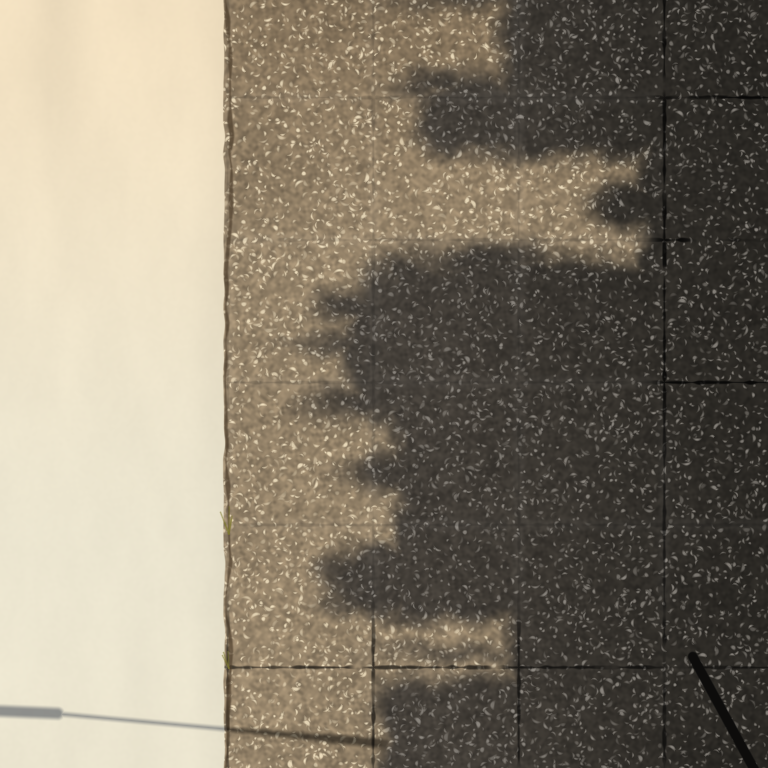
Reproduce this texture procedurally as a WebGL 2 fragment shader.

```glsl
#version 300 es
precision highp float;
uniform vec2 u_resolution;
out vec4 fragColor;

float hash(vec2 p) {
  vec3 q = fract(p.xyx * vec3(0.1031, 0.103, 0.0973));
  q += dot(q, q.yzx + 33.33);
  return fract((q.x + q.y) * q.z);
}

float noise(vec2 p) {
  vec2 i = floor(p), f = fract(p);
  f = f * f * (3.0 - 2.0 * f);
  return mix(mix(hash(i), hash(i + vec2(1, 0)), f.x),
             mix(hash(i + vec2(0, 1)), hash(i + 1.0), f.x), f.y);
}

float fbm(vec2 p) {
  float sum = 0.0, amp = 0.5;
  for (int i = 0; i < 4; i++) {
    sum += amp * noise(p);
    p = p * 2.03 + 17.0;
    amp *= 0.5;
  }
  return sum;
}

float segment(vec2 p, vec2 a, vec2 b) {
  vec2 d = b - a;
  return length(p - a - d * clamp(dot(p - a, d) / dot(d, d), 0.0, 1.0));
}

float lobe(vec2 p, vec2 center, vec2 radius) {
  return (length((p - center) / radius) - 1.0) * min(radius.x, radius.y);
}

// Half-open band reaching to the right edge
float band(vec2 p, float left, float bottom, float top) {
  return max(left - p.x, max(bottom - p.y, p.y - top));
}

// Tree shadow: broad bands with leafy lobes on the left rim
float treeShadow(vec2 p) {
  p += 0.038 * (vec2(fbm(p * 26.0), fbm(p * 26.0 + 40.0)) - 0.47);
  float d = band(p, 0.83, -0.1, 1.1);
  d = min(d, band(p, 0.65, 0.795, 1.1));
  d = min(d, band(p, 0.51, 0.19, 0.665));
  d = min(d, band(p, 0.495, -0.1, 0.122));
  d = min(d, band(p, 0.655, -0.1, 0.25));
  d = min(d, lobe(p, vec2(0.625, 0.85), vec2(0.085, 0.058)));
  d = min(d, lobe(p, vec2(0.57, 0.893), vec2(0.045, 0.016)));
  d = min(d, lobe(p, vec2(0.62, 1.005), vec2(0.075, 0.014)));
  d = min(d, lobe(p, vec2(0.825, 0.733), vec2(0.055, 0.035)));
  d = min(d, lobe(p, vec2(0.63, 0.66), vec2(0.1, 0.025)));
  d = min(d, lobe(p, vec2(0.515, 0.55), vec2(0.068, 0.11)));
  d = min(d, lobe(p, vec2(0.465, 0.6), vec2(0.05, 0.026)));
  d = min(d, lobe(p, vec2(0.455, 0.552), vec2(0.058, 0.014)));
  d = min(d, lobe(p, vec2(0.48, 0.475), vec2(0.07, 0.022)));
  d = min(d, lobe(p, vec2(0.525, 0.385), vec2(0.064, 0.028)));
  d = min(d, lobe(p, vec2(0.49, 0.245), vec2(0.072, 0.05)));
  d = min(d, lobe(p, vec2(0.6, 0.15), vec2(0.06, 0.008)));
  return smoothstep(0.02, -0.02, d);
}

// Pale stone chips, jittered and turned within grid cells
float chips(vec2 p, float px) {
  float sum = 0.0;
  for (int layer = 0; layer < 4; layer++) {
    float scale = 64.0 + 17.0 * float(layer);
    vec2 g = mat2(0.9, 0.43, -0.43, 0.9) * p * scale + 31.0 * float(layer), id = floor(g) + 60.0;
    float angle = 6.283 * hash(id + 5.0), size = hash(id + 9.0);
    vec2 q = fract(g) - 0.5 - 0.4 * (vec2(hash(id + 1.0), hash(id + 3.0)) - 0.5);
    q = mat2(cos(angle), -sin(angle), sin(angle), cos(angle)) * q;
    q.y += 0.8 * q.x * q.x;
    float d = lobe(q, vec2(0), vec2(0.16 + 0.18 * size * size, 0.09 + 0.07 * hash(id + 15.0)));
    float soft = 0.8 * px * scale + 0.02, glint = hash(id + 13.0);
    sum = max(sum, smoothstep(soft, -soft, d) * step(0.69, hash(id + 7.0)) * (0.3 + 0.7 * glint));
  }
  return sum;
}

void main() {
  vec2 p = gl_FragCoord.xy / u_resolution;
  float px = 1.0 / min(u_resolution.x, u_resolution.y);
  float shade = treeShadow(p);

  // Exposed aggregate paving
  vec2 tilted = mat2(0.8, 0.6, -0.6, 0.8) * p;
  float grain = 0.6 * noise(tilted * 230.0) + 0.4 * noise(tilted.yx * 130.0 + 9.0) - 0.5;
  float mottling = fbm(p * 9.0) - 0.47;
  vec3 sunny = mix(vec3(0.58, 0.51, 0.41), vec3(0.52, 0.45, 0.355), smoothstep(0.6, 1.0, p.y));
  vec3 dim = mix(vec3(0.265, 0.245, 0.22), vec3(0.165, 0.155, 0.138), smoothstep(0.5, 1.0, p.x));
  vec3 ground = mix(sunny, dim, shade) * (1.0 + 0.4 * grain + 0.14 * mottling);
  vec3 chipColor = mix(vec3(0.97, 0.91, 0.78), vec3(0.62, 0.6, 0.57), shade);
  ground = mix(ground, chipColor, chips(p, px) * mix(0.9, 0.8, shade));

  // Slab joints, broken and deepest at the right and the bottom
  vec2 pitch = vec2(0.1895, 0.1855);
  vec2 joint = abs(mod(p - vec2(0.486, 0.131) + 0.5 * pitch, pitch) - 0.5 * pitch);
  joint += 0.003 * (noise(p * 90.0) - 0.5);
  vec2 line = smoothstep(vec2(0.0018 + px), vec2(0.0), joint);
  float deep = max(smoothstep(0.84, 0.87, p.x) * smoothstep(0.4, 0.5, p.y), 0.7 * smoothstep(0.24, 0.15, p.y));
  line *= smoothstep(0.0, 0.5, noise(p * 45.0 + 6.0));
  ground *= 1.0 - max(line.x * max(deep, 0.7 * smoothstep(0.85, 0.86, p.x)), line.y * deep) * 0.75;
  ground *= 1.0 - 0.14 * max(line.x, line.y);
  ground += 0.025 * smoothstep(0.012, 0.003, min(joint.x, joint.y)) * (1.0 - deep);

  // Plastered wall
  float plaster = fbm(p * vec2(22.0, 9.0)) - 0.47;
  vec3 wall = mix(vec3(0.925, 0.9, 0.815), vec3(0.955, 0.885, 0.76), smoothstep(0.25, 1.05, p.y));
  wall *= 1.0 + 0.04 * plaster + 0.008 * (noise(tilted * 200.0) - 0.5);
  wall *= 1.0 - 0.04 * smoothstep(0.06, 0.0, abs(p.x - 0.075)) * smoothstep(0.7, 1.0, p.y);
  wall *= 1.0 - 0.03 * smoothstep(0.24, 0.295, p.x);

  // Ragged gap between wall and paving
  float rim = p.x - 0.292 - 0.003 * (noise(vec2(p.y * 45.0, 3.0)) - 0.5);
  vec3 color = mix(wall, ground, smoothstep(-px, px, rim));
  float gap = abs(rim - 0.002 - 0.007 * noise(vec2(p.y * 14.0, 5.0))) - 0.003 * noise(vec2(p.y * 38.0, 8.0));
  color = mix(color, vec3(0.3, 0.24, 0.17), 0.7 * smoothstep(0.001 + px, -0.001, gap));

  // Pole shadow across wall and paving
  float pole = min(segment(p, vec2(-0.02, 0.075), vec2(0.075, 0.071)) - 0.006,
                   segment(p, vec2(0.07, 0.071), vec2(0.5, 0.032)) - 0.001 - 0.02 * max(p.x - 0.28, 0.0));
  float poleMask = smoothstep(0.005, -0.003, pole) * (1.0 - shade);
  color *= 1.0 - poleMask * mix(vec3(0.4, 0.38, 0.33), vec3(0.52), step(0.295, p.x));

  // Weeds rooted in the gap
  for (int i = 0; i < 8; i++) {
    float k = float(i);
    vec2 root = vec2(0.298, i < 5 ? 0.305 : 0.13);
    vec2 tip = root + vec2(0.03 * (hash(vec2(k, 2.0)) - 0.6), 0.012 + 0.025 * hash(vec2(k, 6.0)));
    float blade = segment(p, root, tip) - 0.0008;
    color = mix(color, vec3(0.5, 0.48, 0.19), 0.6 * smoothstep(px, -px, blade));
  }

  // Dark bar in the lower right corner
  float bar = segment(p, vec2(0.902, 0.145), vec2(0.992, -0.02)) - 0.0062;
  color = mix(color, vec3(0.05, 0.048, 0.045), smoothstep(px, -px, bar));
  fragColor = vec4(clamp(color, 0.0, 1.0), 1.0);
}
```
